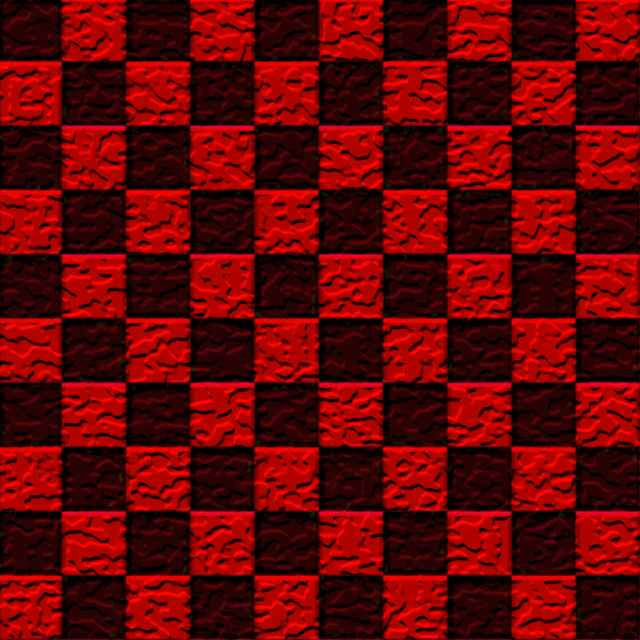
Give the GLSL for this pattern, as a WebGL 1 fragment shader.

```glsl
precision highp float;
// Red and black checkerboard of embossed, wrinkled leather squares lit from above.

uniform vec2 u_resolution;

const float PI = 3.14159265;
const float CELLS = 9.96;                   // squares across the canvas
const vec2 OFFSET = vec2(0.04, -0.01);      // grid shift, in squares
const vec2 LIGHT_STEP = vec2(-0.009, 0.026); // emboss reach toward the light

vec2 hashGradient(vec2 lattice) {
  float h = fract(sin(dot(lattice, vec2(127.1, 311.7))) * 43758.5);
  float angle = 2.0 * PI * h;
  return vec2(cos(angle), sin(angle));
}

float gradientNoise(vec2 p) {
  vec2 i = floor(p);
  vec2 f = p - i;
  vec2 u = f * f * f * (f * (f * 6.0 - 15.0) + 10.0);
  vec2 e = vec2(1.0, 0.0);
  float a = dot(hashGradient(i), f);
  float b = dot(hashGradient(i + e.xy), f - e.xy);
  float c = dot(hashGradient(i + e.yx), f - e.yx);
  float d = dot(hashGradient(i + e.xx), f - e.xx);
  return mix(mix(a, b, u.x), mix(c, d, u.x), u.y);
}

// Plateaus and valleys; square centres tend to stay flat.
float wrinkleHeight(vec2 p) {
  vec2 dome = sin(PI * p);
  float n = gradientNoise(p * vec2(3.3, 5.3) + 7.3);
  n += 0.55 * gradientNoise(p * vec2(6.7, 9.1) + 31.7);
  n += 0.12 * dome.x * dome.x * dome.y * dome.y;
  return smoothstep(-0.13, 0.13, n);
}

// Positive on slopes that face the light, negative on the far side.
float emboss(vec2 p, vec2 reach) {
  return wrinkleHeight(p - reach) - wrinkleHeight(p + reach);
}

float softSquareWave(float x, float softness) {
  return clamp(sin(PI * x) / (PI * softness), -1.0, 1.0);
}

float band(float x, float center, float halfWidth) {
  return 1.0 - smoothstep(0.3 * halfWidth, halfWidth, abs(x - center));
}

vec3 shade(float relief, vec3 shadow, vec3 base, vec3 light) {
  vec3 lit = mix(base, light, clamp(relief, 0.0, 1.0));
  return mix(lit, shadow, clamp(-relief, 0.0, 1.0));
}

vec3 redSquare(vec2 local, float relief, float rimTint) {
  float rim = band(local.y, 0.955, 0.055);
  float side = band(local.x, 0.02, 0.06) + band(local.x, 0.98, 0.05);
  float r = mix(relief - 0.3 * side, 0.85, 0.85 * rim);
  vec3 col = shade(r, vec3(0.08, 0.0, 0.0), vec3(0.69, 0.01, 0.0), vec3(1.0, 0.02, 0.02));
  col.b += 0.2 * rimTint * band(local.y, 0.98, 0.04);
  return col;
}

vec3 darkSquare(vec2 local, float relief, float speck) {
  float gap = band(local.y, 0.95, 0.1) + 0.7 * band(local.y, 0.03, 0.08);
  gap += 0.8 * band(local.x, 0.04, 0.08) + 0.5 * band(local.x, 0.98, 0.05);
  float r = relief - 0.12 - gap;
  vec3 col = shade(r, vec3(0.02, 0.0, 0.0), vec3(0.18, 0.01, 0.015), vec3(0.38, 0.01, 0.03));
  // Faint olive flecks close to the seams
  vec2 d = abs(local - 0.5);
  float nearSeam = smoothstep(0.28, 0.46, max(d.x, d.y));
  return col + vec3(0.04, 0.1, 0.0) * speck * nearSeam;
}

void main() {
  vec2 uv = gl_FragCoord.xy / u_resolution;
  vec2 grid = uv * CELLS + OFFSET;
  vec2 local = fract(grid);

  float relief = emboss(grid, LIGHT_STEP);
  float speck = smoothstep(0.3, 0.5, gradientNoise(grid * 7.0 + 53.1));
  float rimTint = mod(floor(grid.y), 2.0);

  // Alternating squares with soft seams
  float softness = max(0.02, CELLS / u_resolution.y);
  float checker = softSquareWave(grid.x, softness) * softSquareWave(grid.y, softness);
  vec3 red = redSquare(local, relief, rimTint);
  vec3 dark = darkSquare(local, relief, speck);
  gl_FragColor = vec4(mix(dark, red, 0.5 + 0.5 * checker), 1.0);
}
```
